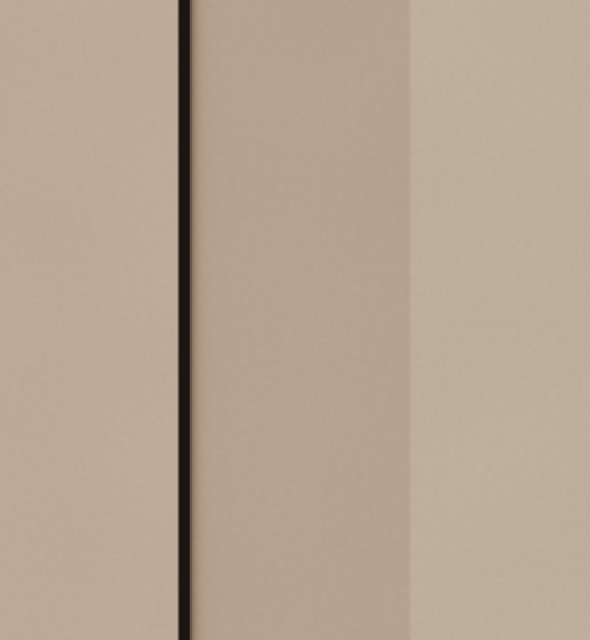
A WebGL 2 fragment shader for this texture:

```glsl
#version 300 es
precision highp float;
// Matte beige wall panels with a narrow dark gap, a soft contact shadow and a faint grain.

uniform vec2 u_resolution;
out vec4 fragColor;

// Layout, as fractions of the canvas width
const float GAP_LEFT = 0.3025;
const float GAP_RIGHT = 0.3230;
const float STEP_X = 0.695;
const float GAP_BLUR = 0.0034;
const float STEP_BLUR = 0.0042;
const float SHADOW_WIDTH = 0.0075;
const float FALLOFF_WIDTH = 0.05;

// Colours
const vec3 LEFT_PANEL = vec3(0.736, 0.669, 0.592);
const vec3 MIDDLE_PANEL = vec3(0.714, 0.640, 0.565);
const vec3 RIGHT_PANEL = vec3(0.746, 0.682, 0.611);
const vec3 GAP_COLOR = vec3(0.098, 0.082, 0.068);
const vec3 SHADOW_TINT = vec3(0.26, 0.28, 0.28);
const vec3 FALLOFF_TINT = vec3(0.008, 0.012, 0.014);

// Grain: cells per canvas height and strength
const float FINE_SCALE = 165.0;
const float FINE_AMOUNT = 0.013;
const float MEDIUM_SCALE = 70.0;
const float MEDIUM_AMOUNT = 0.008;
const float BROAD_SCALE = 5.0;
const float BROAD_AMOUNT = 0.009;

vec2 hashGradient(vec2 cell) {
    vec3 h = fract(vec3(cell.xyx) * vec3(0.1031, 0.1030, 0.0973));
    h += dot(h, h.yzx + 33.33);
    return fract((h.xx + h.yz) * h.zy) * 2.0 - 1.0;
}

float gradientNoise(vec2 p) {
    vec2 cell = floor(p);
    vec2 f = fract(p);
    vec2 w = f * f * f * (f * (f * 6.0 - 15.0) + 10.0);
    float a = dot(hashGradient(cell), f);
    float b = dot(hashGradient(cell + vec2(1, 0)), f - vec2(1, 0));
    float c = dot(hashGradient(cell + vec2(0, 1)), f - vec2(0, 1));
    float d = dot(hashGradient(cell + vec2(1, 1)), f - vec2(1, 1));
    return mix(mix(a, b, w.x), mix(c, d, w.x), w.y);
}

// Smooth edge, never sharper than one pixel
float softStep(float edge, float blur, float x) {
    float halfWidth = max(blur, 0.75 / u_resolution.x);
    return smoothstep(edge - halfWidth, edge + halfWidth, x);
}

float surfaceGrain(vec2 p) {
    return FINE_AMOUNT * gradientNoise(p * FINE_SCALE)
         + MEDIUM_AMOUNT * gradientNoise(p * MEDIUM_SCALE + 17.0)
         + BROAD_AMOUNT * gradientNoise(p * BROAD_SCALE + 41.0);
}

void main() {
    vec2 uv = gl_FragCoord.xy / u_resolution;
    vec2 p = gl_FragCoord.xy / u_resolution.y;

    // Panels with slight horizontal shading
    vec3 leftPanel = LEFT_PANEL + 0.006 * (uv.x / GAP_LEFT - 0.5);
    float across = clamp((uv.x - GAP_RIGHT) / (STEP_X - GAP_RIGHT), 0.0, 1.0);
    vec3 middlePanel = MIDDLE_PANEL - vec3(0.006, 0.003, 0.0) * across;
    vec3 color = mix(leftPanel, middlePanel, step(GAP_LEFT, uv.x));
    color = mix(color, RIGHT_PANEL, softStep(STEP_X, STEP_BLUR, uv.x));

    // Shadow cast to the right of the gap
    float fromGap = max(uv.x - GAP_RIGHT, 0.0);
    float rightSide = step(GAP_RIGHT, uv.x);
    color -= rightSide * SHADOW_TINT * exp(-fromGap / SHADOW_WIDTH);
    color -= rightSide * FALLOFF_TINT * exp(-fromGap / FALLOFF_WIDTH);

    color += surfaceGrain(p);

    // Dark gap, slightly lighter along its centre
    float gap = softStep(GAP_LEFT, GAP_BLUR, uv.x)
              * (1.0 - softStep(GAP_RIGHT, GAP_BLUR, uv.x));
    float gapCentre = 0.5 * (GAP_LEFT + GAP_RIGHT);
    float offCentre = abs(uv.x - gapCentre) / (GAP_RIGHT - GAP_LEFT);
    color = mix(color, GAP_COLOR + 0.012 * (0.5 - 2.0 * offCentre), gap);

    fragColor = vec4(clamp(color, 0.0, 1.0), 1.0);
}
```
